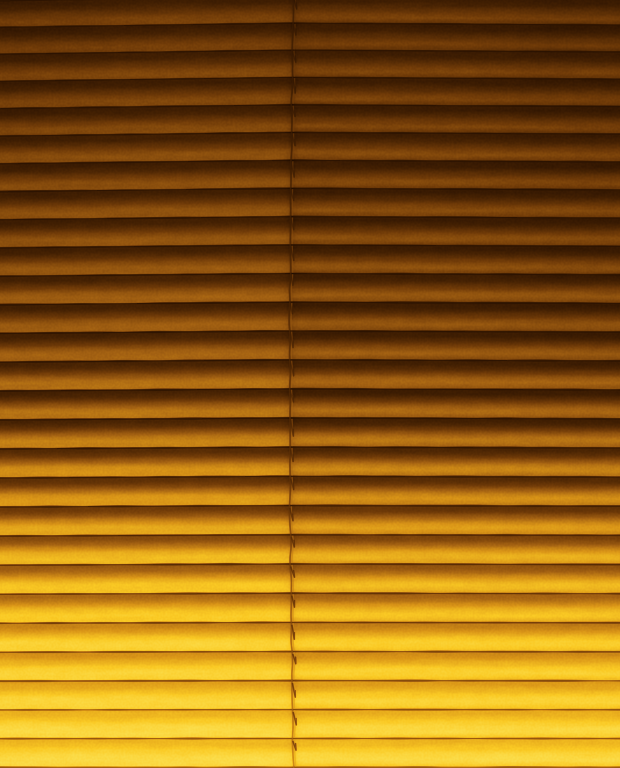
A Shadertoy shader for this pattern:

```glsl
// Closed amber window blind: 27 slats lit from below, with one vertical ladder cord.

const float SLAT_PITCH = 0.037;   // typical slat height, in canvas heights

float hash(float n) { return fract(sin(n * 91.37) * 4375.85); }

vec2 gradientAt(vec2 cell) {
    float angle = 6.2832 * hash(dot(cell, vec2(1.37, 7.91)));
    return vec2(cos(angle), sin(angle));
}

float gradientNoise(vec2 p) {
    vec2 i = floor(p), f = p - i;
    vec2 w = f * f * f * (f * (f * 6.0 - 15.0) + 10.0);
    vec2 e = vec2(0.0, 1.0);
    float a = dot(gradientAt(i), f);
    float b = dot(gradientAt(i + e.yx), f - e.yx);
    float c = dot(gradientAt(i + e.xy), f - e.xy);
    float d = dot(gradientAt(i + e.yy), f - e.yy);
    return mix(mix(a, b, w.x), mix(c, d, w.x), w.y);
}

// Amber ramp: tone 0 is deep shadow, tone 6 is pale yellow
vec3 amber(float tone) {
    vec3 ramp[7] = vec3[7](
        vec3(0.13, 0.05, 0.00), vec3(0.27, 0.13, 0.01),
        vec3(0.44, 0.23, 0.03), vec3(0.64, 0.38, 0.07),
        vec3(0.85, 0.58, 0.09), vec3(0.98, 0.79, 0.14),
        vec3(0.99, 0.92, 0.40));
    tone = clamp(tone, 0.0, 5.999);
    int i = int(tone);
    return mix(ramp[i], ramp[i + 1], fract(tone));
}

float segmentDistance(vec2 p, vec2 a, vec2 b) {
    vec2 ab = b - a;
    return length(p - a - ab * clamp(dot(p - a, ab) / dot(ab, ab), 0.0, 1.0));
}

float band(float d, float halfWidth, float blur) {
    return 1.0 - smoothstep(halfWidth - blur, halfWidth + blur, d);
}

// Slat coordinate: slats widen slightly towards the bottom
float slatRow(float depth) {
    float t = (depth - 0.03) / 0.969;
    return 26.0 * t + t * (1.0 - t) * (1.657 - 1.573 * t);
}

float cordCentre(float depth) {
    return 0.383 - 0.005 * sin(3.1416 * depth)
         + 0.0018 * gradientNoise(vec2(depth * 34.0, 3.5));
}

// Curved slat: shadowed upper part, lit lower part, brighter down the blind
float slatTone(float depth, float f, float rightSide) {
    float lit = 2.1 + 2.1 * depth + 1.35 * smoothstep(0.42, 0.86, depth);
    float shade = 0.75 + 0.6 * depth + 3.4 * smoothstep(0.5, 1.0, depth);
    float curve = smoothstep(0.08, mix(0.85, 0.7, depth), f);
    float lip = smoothstep(0.75, 1.0, f) * mix(0.1, 0.45, rightSide);
    float dull = 0.22 * rightSide * sin(3.1416 * depth);
    return mix(shade, lit, curve) - lip - dull;
}

// Paint wear: long streaks, mottling and fine grain
float wear(vec2 p, float slat) {
    float streak = gradientNoise(vec2(p.x * 9.0 + slat * 5.3, p.y * 190.0));
    float mottle = gradientNoise(p * vec2(55.0, 90.0));
    float grain = gradientNoise(p * 330.0);
    return 0.15 * streak + 0.12 * mottle + 0.18 * grain;
}

void mainImage(out vec4 fragColor, in vec2 fragCoord) {
    vec2 p = fragCoord / iResolution.y;
    float pixel = 1.0 / iResolution.y;
    float depth = 1.0 - p.y;
    float cordX = p.x - cordCentre(depth);
    float rightSide = smoothstep(-pixel, pixel, cordX);

    // Slats droop away from the cord, most at the top
    float droop = (1.0 - depth) * abs(cordX) * mix(0.015, 0.006, rightSide);
    float row = slatRow(depth - droop);
    float slat = floor(row);
    float f = row - slat;
    float rowPixel = pixel / SLAT_PITCH;

    // Slat surface
    float tone = slatTone(depth, f, rightSide);
    tone += 0.16 * (hash(slat + 4.0) - 0.5) + wear(p, slat);
    tone -= 0.2 * (1.0 - depth) * smoothstep(0.12, 0.42, abs(cordX));

    // Gap between slats, uneven in width
    float edge = abs(row - round(row));
    float chip = gradientNoise(vec2(p.x * 22.0, round(row) * 2.7 + 0.4));
    float gap = band(edge, 0.027 + 0.02 * chip, 0.8 * rowPixel);
    float gapTone = 0.25 + 2.2 * smoothstep(0.5, 1.0, depth);
    tone = mix(tone, gapTone, gap * 0.9);

    // Cord: soft shadow, dark groove and a lit strand beside it
    float blur = 0.7 * pixel;
    tone -= 0.5 * exp(-abs(cordX) / 0.004);
    float groove = band(abs(cordX + 0.0008), 0.0011, blur);
    tone = mix(tone, 0.7 + 2.6 * depth * depth, 0.7 * groove);
    float strand = band(abs(cordX - 0.0017), 0.0010, blur);
    tone = mix(tone, 1.7 + 2.6 * depth, 0.6 * strand * (1.0 - gap));

    // Hooked cord loop hanging below each gap
    vec2 local = vec2(cordX, f * SLAT_PITCH);
    float drop = SLAT_PITCH * mix(0.36, 0.62, hash(slat + 11.0));
    vec2 tip = vec2(0.0034, drop);
    float loopEdge = min(segmentDistance(local, vec2(0.0, 0.004), tip),
                         segmentDistance(local, tip, vec2(0.0032, drop - 0.008)));
    tone = mix(tone, 0.4 + 1.2 * depth, 0.7 * band(loopEdge, 0.0010, blur));

    fragColor = vec4(amber(tone), 1.0);
}
```
